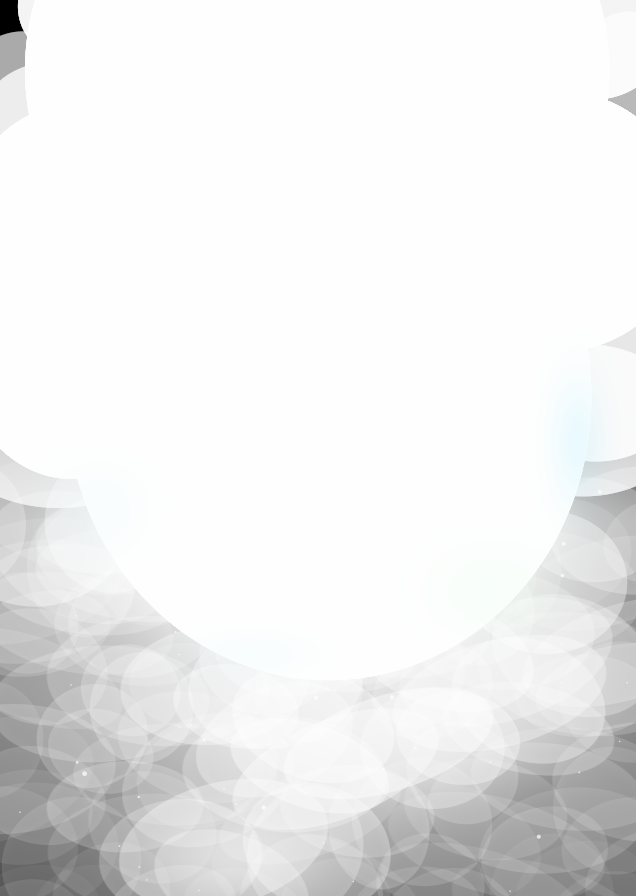
A Shadertoy shader for this background:

```glsl
const vec3 SHADOW = vec3(0.0);
const vec3 LIGHT = vec3(0.997);
const vec3 CYAN_LOSS = vec3(0.08, 0.018, 0.0);
const vec3 GREEN_LOSS = vec3(0.025, 0.0, 0.018);
const int COLUMNS = 12;
const int ROWS = 11;
const int SPECKS = 54;
const float FIELD_TOP = 0.44;
const float FIELD_WIDTH = 0.76;
const float MEAN_OVERLAP = 6.0;
const float DISC_SHARE = 0.68;
const float FLOOR_SHARE = 0.36;
const float CORE_DEPTH = 6.0;
const float RIM = 0.18;
const vec2 BODY_CENTER = vec2(0.367, 0.557);
const vec2 BODY_RADIUS = vec2(0.293, 0.316);

float hash(float n) {
    return fract(sin(n * 127.1 + 3.7) * 43758.5);
}

vec2 hash2(float n) {
    return vec2(hash(n), hash(n + 41.3));
}

// Coverage of an ellipse, with an edge one pixel wide
float ellipse(vec2 p, vec2 center, vec2 radius) {
    float d = (length((p - center) / radius) - 1.0) * min(radius.x, radius.y);
    return clamp(0.5 - d * iResolution.y, 0.0, 1.0);
}

float glow(vec2 p, vec2 center, vec2 radius) {
    vec2 q = (p - center) / radius;
    return exp(-dot(q, q));
}

// Wanted density of haze in the lower field
float haze(vec2 p) {
    float depth = 0.62 + 2.3 * max(p.y, 0.0);
    depth += 1.1 * glow(p, vec2(0.37, 0.21), vec2(0.26, 0.14));
    depth += 2.0 * glow(p, vec2(0.43, 0.185), vec2(0.15, 0.07));
    depth += 2.0 * glow(p, vec2(0.27, 0.045), vec2(0.09, 0.05));
    depth += 0.6 * glow(p, vec2(0.60, 0.25), vec2(0.08, 0.08));
    return depth;
}

// Translucent discs on a jittered grid
float scatteredDiscs(vec2 p) {
    float depth = 0.0;
    for (int i = 0; i < COLUMNS * ROWS; i++) {
        float id = float(i);
        vec2 cell = vec2(float(i % COLUMNS), float(i / COLUMNS));
        vec2 center = (cell + 0.5 + 1.4 * (hash2(id) - 0.5)) / vec2(COLUMNS, ROWS);
        center = center * vec2(FIELD_WIDTH, FIELD_TOP + 0.04) - vec2(0.025, 0.04);
        vec2 radius = mix(vec2(0.055, 0.045), vec2(0.125, 0.075), hash2(id + 200.0));
        float angle = 0.8 * (hash(id + 300.0) - 0.5);
        float c = cos(angle), s = sin(angle);
        vec2 q = mat2(c, -s, s, c) * (p - center);
        float rim = 1.0 + RIM * smoothstep(0.85, 1.0, length(q / radius));
        float strength = DISC_SHARE * haze(center) / MEAN_OVERLAP;
        strength *= mix(0.5, 1.5, hash(id + 400.0));
        depth += strength * rim * ellipse(q, vec2(0.0), radius);
    }
    return depth;
}

// Smooth haze under the discs, denser next to the body
float softHaze(vec2 p) {
    float outside = max(length((p - BODY_CENTER) / BODY_RADIUS) - 1.0, 0.0);
    float lower = 1.0 - smoothstep(0.40, 0.52, p.y);
    return lower * (FLOOR_SHARE * haze(p) + 0.8 * exp(-outside * 7.0));
}

// Large pale lobes along the sides and upper corners
float sideLobes(vec2 p) {
    float depth = 2.4 * ellipse(p, vec2(0.665, 0.577), vec2(0.104, 0.092));
    depth += 1.7 * ellipse(p, vec2(0.651, 0.531), vec2(0.117, 0.085));
    depth += 1.3 * ellipse(p, vec2(0.065, 0.544), vec2(0.143, 0.111));
    depth += 0.5 * ellipse(p, vec2(0.039, 0.427), vec2(0.111, 0.104));
    depth += 0.4 * ellipse(p, vec2(0.125, 0.418), vec2(0.075, 0.080));
    depth += 0.5 * ellipse(p, vec2(0.610, 0.350), vec2(0.090, 0.080));
    depth += 1.1 * ellipse(p, vec2(0.026, 0.889), vec2(0.072, 0.076));
    depth += 1.6 * ellipse(p, vec2(0.065, 0.870), vec2(0.085, 0.062));
    depth += 3.2 * ellipse(p, vec2(0.059, 0.993), vec2(0.039, 0.049));
    depth += 3.2 * ellipse(p, vec2(0.664, 0.974), vec2(0.085, 0.085));
    depth += 1.3 * ellipse(p, vec2(0.703, 0.909), vec2(0.065, 0.078));
    return depth;
}

// Nearly opaque bright body
float brightCore(vec2 p) {
    float body = ellipse(p, BODY_CENTER, BODY_RADIUS);
    body += ellipse(p, vec2(0.354, 0.922), vec2(0.326, 0.300));
    body += ellipse(p, vec2(0.078, 0.674), vec2(0.143, 0.208));
    body += ellipse(p, vec2(0.625, 0.753), vec2(0.143, 0.145));
    body += ellipse(p, vec2(0.360, 0.720), vec2(0.330, 0.180));
    return CORE_DEPTH * body;
}

// Tiny bright dots over the haze
float specks(vec2 p) {
    float light = 0.0;
    for (int i = 0; i < SPECKS; i++) {
        float id = float(i) + 600.0;
        vec2 center = hash2(id) * vec2(0.711, 0.46);
        float radius = mix(0.0008, 0.0042, pow(hash(id + 90.0), 6.0));
        light = max(light, 0.7 * ellipse(p, center, vec2(radius)));
    }
    return light;
}

void mainImage(out vec4 fragColor, in vec2 fragCoord) {
    vec2 p = fragCoord / iResolution.y;
    float depth = scatteredDiscs(p) + softHaze(p) + sideLobes(p) + brightCore(p);
    vec3 color = mix(SHADOW, LIGHT, 1.0 - exp(-depth));
    color = mix(color, LIGHT, specks(p));

    // Faint tints near the lower rim of the body
    float cyan = glow(p, vec2(0.645, 0.505), vec2(0.030, 0.070));
    cyan += 0.3 * glow(p, vec2(0.11, 0.43), vec2(0.05, 0.05));
    cyan += 0.3 * glow(p, vec2(0.28, 0.27), vec2(0.07, 0.025));
    float green = glow(p, vec2(0.55, 0.34), vec2(0.07, 0.05));
    color *= 1.0 - CYAN_LOSS * cyan - GREEN_LOSS * green;
    fragColor = vec4(color, 1.0);
}
```
